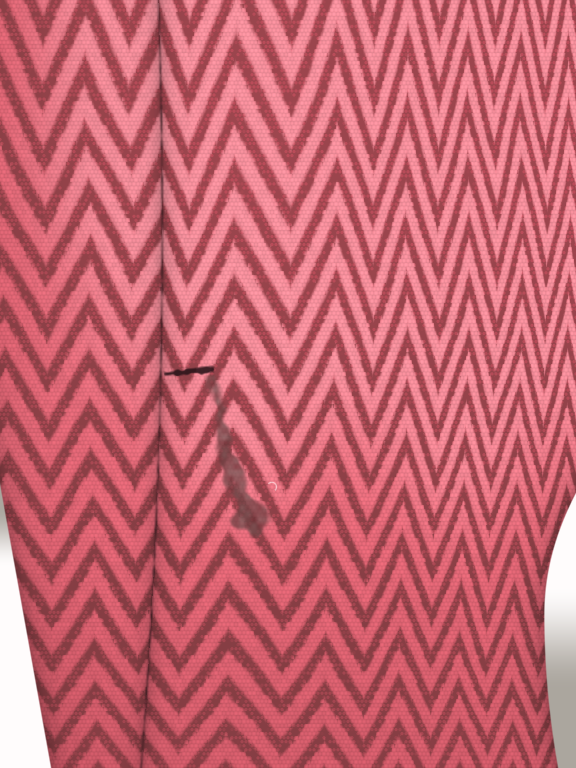
Reproduce this texture procedurally as a Shadertoy shader.

```glsl
const vec3 PINK = vec3(0.96, 0.56, 0.61);
const vec3 ROSE = vec3(0.90, 0.41, 0.47);
const vec3 CRIMSON = vec3(0.73, 0.30, 0.35);
const vec3 MAROON = vec3(0.51, 0.24, 0.26);
const vec3 WHITE = vec3(1.00, 0.99, 0.99);
const vec3 GREY = vec3(0.67, 0.65, 0.62);
const vec3 THREAD = vec3(0.17, 0.08, 0.10);

float hash(vec2 p) {
    return fract(sin(dot(p, vec2(127.1, 311.7))) * 43758.5453);
}

float noise(vec2 p) {
    vec2 i = floor(p), f = fract(p);
    f = f * f * (3.0 - 2.0 * f);
    return mix(mix(hash(i), hash(i + vec2(1, 0)), f.x),
               mix(hash(i + vec2(0, 1)), hash(i + vec2(1, 1)), f.x), f.y);
}

float segment(vec2 p, vec2 a, vec2 b) {
    vec2 ab = b - a;
    return length(p - a - ab * clamp(dot(p - a, ab) / dot(ab, ab), 0.0, 1.0));
}

// Coverage of a shape with signed distance d
float cover(float d, float blur) {
    return 1.0 - smoothstep(-blur, blur, d);
}

// Horizontal zigzag count: even on the left panel, compressing to the right
float zigzagCoord(float x, float depth, float seam) {
    float t = x - 0.408 + 0.02 * depth * depth;
    float left = (x - 0.148 - 0.02 * depth) / 0.15;
    float right = t < 0.0 ? 6.2 * t : t * (4.54 + 6.97 * t);
    return x < seam ? left : right;
}

// Stripe phase, growing denser toward the hem
float stripePhase(float u, float depth, float amplitude) {
    float peak = abs(fract(u) * 2.0 - 1.0);
    return depth * (11.0 + 4.0 * depth) + amplitude * peak;
}

float darkStripe(float phase, float halfWidth, float blur) {
    return cover(abs(fract(phase) - 0.5) - halfWidth, blur);
}

// Knit loops: rounded stitches on alternately shifted rows
float stitch(vec2 cell) {
    vec2 f = fract(cell) - 0.5;
    return 1.0 - smoothstep(0.1, 0.65, length(f));
}

vec3 fabric(vec2 uv, float depth, float seam) {
    // Slight cloth warp keeps the stripes from being ruler straight
    vec2 warp = vec2(noise(uv * 7.0), noise(uv * 7.0 + 31.0)) - 0.5;
    float x = uv.x + 0.010 * warp.x;
    float d = depth + 0.012 * warp.y;

    vec2 cell = uv * vec2(144.0, 190.0);
    cell.x += 0.5 * mod(floor(cell.y), 2.0);
    float loopShape = stitch(cell);
    float grain = hash(floor(cell));

    float u = zigzagCoord(x, d, uv.x < seam ? 1.0 : 0.0);
    float amplitude = uv.x < seam ? 1.45 : mix(1.85, 1.45, smoothstep(0.5, 1.0, d));
    float phase = stripePhase(u, d, amplitude) + 0.02;
    float jagged = phase + 0.09 * (grain - 0.5);
    float dark = darkStripe(jagged, 0.205, 0.085);

    // Light falls from the upper right and fades at both sides and the hem
    float glow = 1.0 - smoothstep(0.15, 0.95, depth);
    glow *= smoothstep(-0.25, 0.45, uv.x);
    glow += 0.25 * (noise(uv * 5.0 + 9.0) - 0.5);
    glow = clamp(glow, 0.0, 1.0);
    vec3 ground = mix(ROSE, PINK, smoothstep(0.15, 0.7, glow));
    float shade = smoothstep(0.6, 1.05, depth) * 0.5;
    shade += 0.25 * (1.0 - smoothstep(0.0, 0.3, uv.x));
    ground = mix(ground, CRIMSON, clamp(shade, 0.0, 0.7));

    // Raised ribs: bright crest, shaded flanks beside each dark stripe
    float flank = darkStripe(phase, 0.27, 0.12);
    ground = mix(ground, CRIMSON, 0.30 * flank);
    ground *= 0.95 + 0.10 * loopShape + 0.06 * (grain - 0.5);

    // Red loops show through the dark yarn, more of them where it is lit
    float speck = smoothstep(0.1, 0.8, loopShape) * smoothstep(0.3, 0.5, grain);
    vec3 yarn = mix(MAROON * (0.97 + 0.10 * glow), CRIMSON, speck * (0.55 + 0.45 * glow));
    yarn = mix(yarn, CRIMSON, 0.12 + 0.25 * glow);
    return mix(ground, yarn, dark);
}

void mainImage(out vec4 fragColor, in vec2 fragCoord) {
    vec2 uv = fragCoord / iResolution.xy;
    float depth = 1.0 - uv.y;
    vec2 p = vec2(uv.x * 0.75, depth);
    float px = 1.0 / iResolution.y;

    float seam = 0.275 + 0.045 * depth - 0.075 * depth * depth;
    vec3 color = fabric(uv, depth, seam);

    // Pressed seam with a faint, broken thread line
    float seamGap = abs(uv.x - seam) * 0.75;
    color *= 1.0 - 0.22 * exp(-seamGap * 95.0);
    float seamWear = 0.2 + 0.5 * noise(vec2(3.0, depth * 90.0));
    color = mix(color, THREAD, cover(seamGap - 0.0014, 1.5 * px) * seamWear);

    // Dark bar tack
    float tack = segment(p, vec2(0.215, 0.487), vec2(0.277, 0.481));
    tack += 0.005 * (noise(p * 160.0) - 0.5);
    color = mix(color, THREAD, cover(tack - 0.0028, 1.5 * px) * 0.9);

    // Worn trail ending in a rounded scuff
    float rough = 0.014 * (noise(p * 75.0) - 0.5);
    float trail = segment(p, vec2(0.278, 0.490), vec2(0.292, 0.580));
    trail = min(trail, segment(p, vec2(0.292, 0.580), vec2(0.318, 0.655)));
    trail -= mix(0.004, 0.011, smoothstep(0.49, 0.65, depth));
    float scuff = length((p - vec2(0.326, 0.672)) * vec2(1.0, 0.9)) - 0.022;
    float wear = cover(min(trail, scuff) + rough, 0.004);
    vec3 scuffColor = mix(MAROON * 0.8, GREY * 0.8, 0.5 * noise(p * 130.0));
    color = mix(color, scuffColor, wear * 0.75);

    // Loose pale fibre
    vec2 curl = p - vec2(0.354, 0.634);
    float fibre = max(abs(length(curl) - 0.006) - 0.0006, curl.y - curl.x);
    color = mix(color, WHITE, cover(fibre, px) * 0.7);

    // Backdrop beyond the two curved garment edges
    float k = depth - 0.8;
    float rightEdge = 0.945 + (k < 0.0 ? 2.2 : 0.6) * k * k;
    float leftEdge = (depth - 0.63) * 0.24;
    float outside = max(leftEdge - uv.x, uv.x - rightEdge) * 0.75;
    color *= 1.0 - 0.25 * exp(-abs(outside) * 70.0);
    float dim = uv.x > 0.5 ? smoothstep(0.76, 0.9, depth)
                           : 1.0 - smoothstep(0.66, 0.74, depth);
    color = mix(color, mix(WHITE, GREY, dim), cover(-outside, px));

    fragColor = vec4(color, 1.0);
}
```
